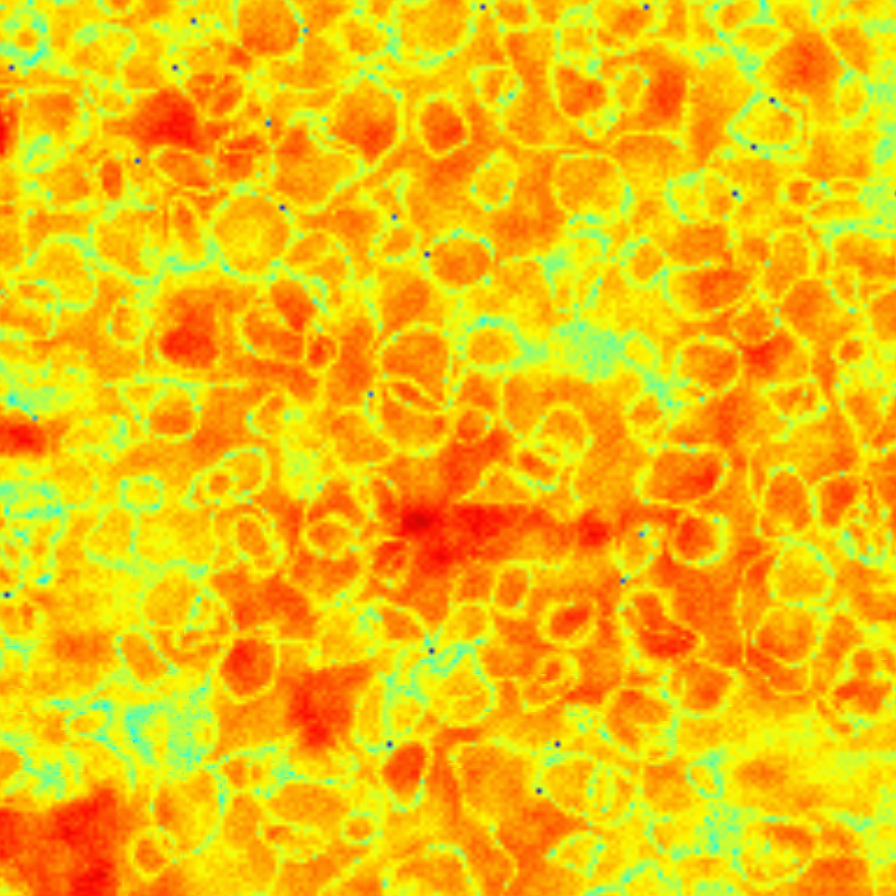
Write a WebGL 2 fragment shader that draws this texture.

```glsl
#version 300 es
precision highp float;

uniform vec2 u_resolution;
out vec4 fragColor;

float hash(vec2 p) {
    return fract(sin(dot(p, vec2(127.1, 311.7))) * 43758.55);
}

float noise(vec2 p) {
    vec2 i = floor(p), f = fract(p);
    f = f * f * (3.0 - 2.0 * f);
    return mix(mix(hash(i), hash(i + vec2(1, 0)), f.x),
               mix(hash(i + vec2(0, 1)), hash(i + vec2(1, 1)), f.x), f.y);
}

// Rainbow scale from dark blue (0) to dark red (1)
vec3 heatColor(float v) {
    return clamp(1.5 - abs(4.0 * v - vec3(3.0, 2.0, 1.0)), 0.0, 1.0);
}

// Scattered wobbly ovals: x = outline strength, y = inner tint
vec2 ovals(vec2 p) {
    vec2 home = floor(p * 12.0);
    vec2 result = vec2(0.0);
    for (int y = -1; y <= 1; y++) {
        for (int x = -1; x <= 1; x++) {
            vec2 id = home + vec2(x, y);
            float present = step(0.12, hash(id + 3.3));
            vec2 jitter = vec2(hash(id + 11.7), hash(id + 27.1)) - 0.5;
            vec2 q = p - (id + 0.5 + 0.8 * jitter) / 12.0;
            float turn = 2.4 * (hash(id + 41.9) - 0.5);
            q = mat2(cos(turn), sin(turn), -sin(turn), cos(turn)) * q;
            q.y *= mix(0.9, 1.45, hash(id + 53.3));
            float edge = length(q) - mix(0.02, 0.049, hash(id + 67.7));
            float outline = exp(-edge * edge / 0.000035);
            result.x = max(result.x, present * outline);
            result.y += present * (hash(id + 71.3) - 0.4) * smoothstep(0.004, -0.012, edge);
        }
    }
    return result;
}

float heat(vec2 cell) {
    vec2 p = (cell + 0.5) / 192.0;
    vec2 warp = vec2(noise(p * 28.0 + 5.1), noise(p * 28.0 + 38.4)) - 0.5;
    vec2 q = p + 0.03 * warp;

    // Broad warm and cool regions with smaller patches
    float hot = smoothstep(0.68, 0.95, noise(q * vec2(7.5, 9.0) + 17.3));
    float v = 0.713 + 0.11 * (noise(q * 9.0 + 2.6) - 0.5);
    v += 0.11 * (noise(p * 21.0 + 9.2) - 0.5) + 0.09 * (noise(p * 46.0 + 31.7) - 0.5);
    v += 0.14 * hot;

    // Outlines of ovals joined by loose winding threads
    vec2 oval = ovals(q);
    float level = noise(q * 15.0 + 61.0) - 0.5;
    float thread = 0.8 * exp(-level * level / 0.0035);
    float line = max(oval.x, thread) * (1.0 - 0.85 * hot);
    line *= 0.65 + 0.6 * noise(p * 60.0 + 47.0);
    v += 0.06 * oval.y - 0.12 * line;

    // Horizontal streaks toward the side edges
    float side = smoothstep(0.34, 0.5, abs(p.x - 0.5));
    v -= 0.08 * side * smoothstep(0.5, 0.9, noise(p * vec2(9.0, 70.0) + 83.0));

    // Fine grain, pale flecks along the lines, rare cold points
    v += 0.06 * (hash(cell + 0.37) - 0.5);
    v -= 0.16 * (0.08 + line) * pow(hash(cell + 7.19), 7.0);
    v -= 0.5 * step(0.9988 - 0.002 * line, hash(cell + 19.43)) * (1.0 - hot);
    return clamp(v, 0.06, 0.92);
}

void main() {
    // Blend colours between neighbouring grid cells
    vec2 grid = gl_FragCoord.xy / u_resolution * 192.0 - 0.5;
    vec2 cell = floor(grid);
    vec2 blend = grid - cell;
    vec3 low = mix(heatColor(heat(cell)), heatColor(heat(cell + vec2(1, 0))), blend.x);
    vec3 high = mix(heatColor(heat(cell + vec2(0, 1))), heatColor(heat(cell + vec2(1, 1))), blend.x);
    vec3 color = mix(low, high, blend.y);
    fragColor = vec4(mix(color, vec3(0.7, 0.7, 0.25), 0.04), 1.0);
}
```
